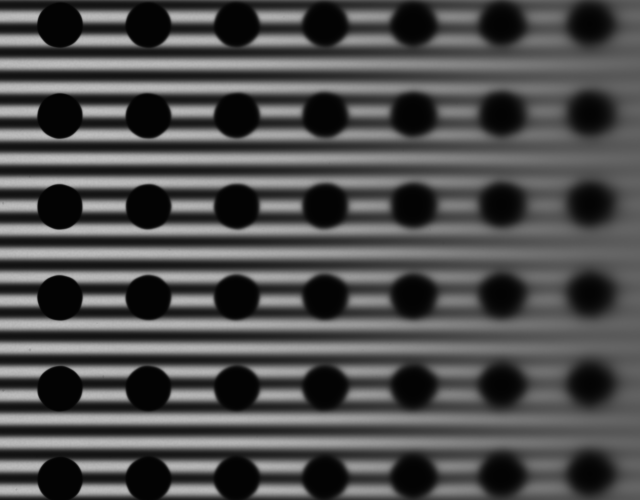
Write a Shadertoy shader that draws this pattern.

```glsl
// A grid of black discs over horizontal light bars, losing focus to the right.
// Bars are a square wave as a Fourier series, each harmonic damped by a Gaussian
// blur; discs use a soft distance edge. Lengths are fractions of canvas height.

#define DOT_PITCH vec2(0.1767, 0.1817)
#define FIRST_DOT vec2(0.120, 0.0505)
#define DOT_COUNT vec2(7.0, 6.0)
#define DOT_RADIUS 0.0452
#define BAR_PITCH 0.04733
#define FIRST_BAR 0.0335
#define BLUR_NEAR 0.0046
#define BLUR_GROWTH 0.0152
#define BAR_MEAN 0.400
#define BAR_SWING 0.335
#define DOT_SHADE 0.012
#define GRAIN 0.035

const float PI = 3.14159265;

vec2 hashGradient(vec2 cell) {
    vec3 h = fract(cell.xyx * vec3(0.1031, 0.1030, 0.0973));
    h += dot(h, h.yzx + 33.33);
    float angle = 2.0 * PI * fract((h.x + h.y) * h.z);
    return vec2(cos(angle), sin(angle));
}

float gradientNoise(vec2 p) {
    vec2 i = floor(p), f = fract(p);
    vec2 w = f * f * f * (f * (f * 6.0 - 15.0) + 10.0);
    vec2 e = vec2(0.0, 1.0);
    float a = dot(hashGradient(i), f);
    float b = dot(hashGradient(i + e.yx), f - e.yx);
    float c = dot(hashGradient(i + e.xy), f - e.xy);
    float d = dot(hashGradient(i + e.yy), f - e.yy);
    return mix(mix(a, b, w.x), mix(c, d, w.x), w.y);
}

// Square wave in -1..1 after a Gaussian blur, with a bright centre at y = 0
float blurredBars(float y, float blur) {
    float phase = 2.0 * PI * y / BAR_PITCH;
    float spread = 2.0 * PI * blur / BAR_PITCH;
    float sum = 0.0, side = 1.0;
    for (float n = 1.0; n < 8.0; n += 2.0) {
        sum += side * cos(n * phase) / n * exp(-0.5 * n * n * spread * spread);
        side = -side;
    }
    return sum * 4.0 / PI;
}

// Coverage of the nearest disc; defocus drags its right flank outward
float blurredDots(vec2 p, float blur, float defocus) {
    p.y += (0.003 + 0.011 * p.y) * defocus;
    vec2 cell = floor((p - FIRST_DOT) / DOT_PITCH + 0.5);
    cell = clamp(cell, vec2(0.0), DOT_COUNT - 1.0);
    vec2 d = p - FIRST_DOT - cell * DOT_PITCH;
    d.x *= 1.0 - 0.1 * defocus * smoothstep(0.0, DOT_RADIUS, d.x);
    float wobble = 0.0012 * gradientNoise(d * 40.0 + cell * 7.3);
    float edge = length(d) - DOT_RADIUS + wobble;
    return 1.0 / (1.0 + exp(clamp(1.7 * edge / blur, -30.0, 30.0)));
}

void mainImage(out vec4 fragColor, in vec2 fragCoord) {
    // y runs downward from the top edge
    vec2 p = vec2(fragCoord.x, iResolution.y - fragCoord.y) / iResolution.y;
    float across = fragCoord.x / iResolution.x;
    float defocus = across * across;

    // Focus is slightly better toward the top and bottom
    float offAxis = 2.0 * p.y - 1.0;
    float blur = BLUR_NEAR + BLUR_GROWTH * defocus * (1.0 - 0.14 * offAxis * offAxis);
    float dotBlur = max(blur - 0.0034, 0.6 / iResolution.y);

    // Bars drift gently where the focus is lost
    float drift = 0.014 * defocus * across * gradientNoise(p * vec2(2.0, 6.0) + 4.7);
    float bars = blurredBars(p.y - FIRST_BAR + drift, blur);
    float shade = BAR_MEAN - 0.03 * defocus * defocus + BAR_SWING * bars;

    // Fine grain, broad unevenness and sparse dust on the light bars
    float grain = gradientNoise(p * 210.0) + 0.6 * gradientNoise(p * vec2(35.0, 90.0));
    float dust = smoothstep(0.50, 0.68, gradientNoise(p * 75.0 + 19.0));
    shade *= 1.0 + GRAIN * grain * (1.0 - 0.8 * across);
    shade *= 1.0 + 0.04 * gradientNoise(p * 3.0 + 8.0);
    shade *= 1.0 - 0.12 * dust * (1.0 - across);

    shade = mix(shade, DOT_SHADE, blurredDots(p, dotBlur, defocus));
    fragColor = vec4(vec3(clamp(shade, 0.0, 1.0)), 1.0);
}
```
